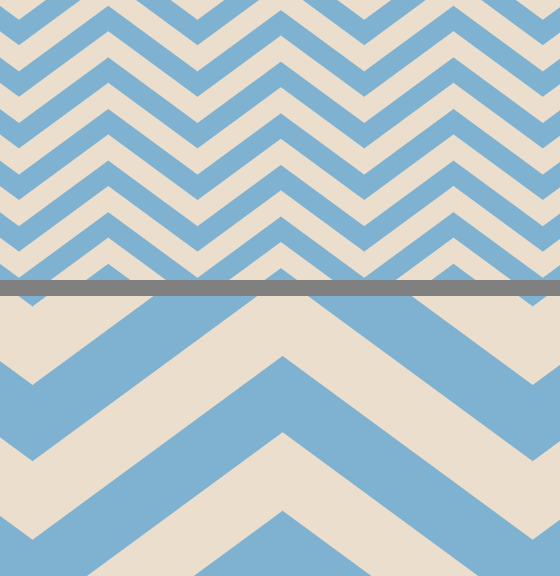
Top: the whole. Bottom: its middle third, enlarged.
This pattern is drawn by a Shadertoy shader. Its source:

```glsl
// Blue and cream chevron stripes whose peaks alternate between short and tall.

// Height of the zigzag above its valleys; x = 0 lies on a short peak.
float zigzag(float x) {
    float period = 1.2331;
    float fromShortPeak = abs(x - period * round(x / period));
    return 0.735 * abs(fromShortPeak - 0.2977);
}

// Signed distance to the nearest stripe, negative inside.
float stripeDistance(vec2 p) {
    float spacing = 0.1843;
    float level = p.y - zigzag(p.x - 0.0031) - 0.0154;
    float offset = abs(level - spacing * round(level / spacing));
    // Turn the vertical gap into a distance across the sloped edge.
    return (offset - 0.0454) / length(vec2(1.0, 0.735));
}

void mainImage(out vec4 fragColor, in vec2 fragCoord) {
    // Centred coordinates, one unit per canvas height.
    vec2 p = (fragCoord - 0.5 * iResolution.xy) / iResolution.y;

    // Edge coverage over one pixel.
    float coverage = clamp(0.5 - stripeDistance(p) * iResolution.y, 0.0, 1.0);

    vec3 cream = vec3(0.92, 0.872, 0.804);
    vec3 blue = vec3(0.498, 0.695, 0.82);
    fragColor = vec4(mix(cream, blue, coverage), 1.0);
}
```
